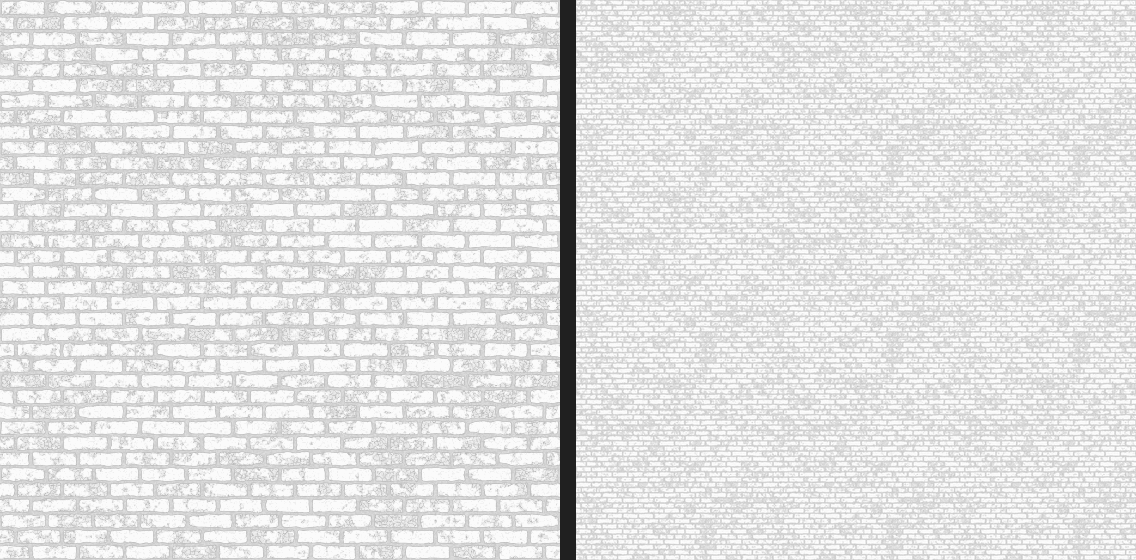
Left, the tile; right, the same tile 3 across and 3 down.
A Shadertoy shader for this texture:

```glsl
// Whitewashed brick wall: thin worn bricks in third-stepped courses with grey mortar.
#define COLS 12.0        // bricks across
#define ROWS 36.0        // courses down
#define STEP 3.0         // courses before the stagger repeats
#define JOINT 0.18       // mortar width, in course heights
#define CORNER 0.13      // corner radius
#define LINE 0.025       // half width of the brick outline
#define ROUGHNESS 0.10   // waviness of the brick edges
#define BRICK_TONE 0.985
#define MORTAR_TONE 0.835
#define OUTLINE_TONE 0.73

// Two random values in 0..1 for a non-negative integer cell
vec2 hash2(vec2 cell) {
    uvec2 v = uvec2(cell + 0.5) * 1664525u + 1013904223u;
    v.x += v.y * 1664525u;
    v.y += v.x * 1664525u;
    v ^= v >> 16u;
    v.x += v.y * 1664525u;
    v.y += v.x * 1664525u;
    v ^= v >> 16u;
    return vec2(v & 65535u) / 65535.0;
}

// Value noise that wraps over the canvas; freq is a whole number of cells per course
float noise(vec2 p, float freq) {
    float period = ROWS * freq;
    vec2 cell = floor(p * freq);
    vec2 f = fract(p * freq);
    f = f * f * (3.0 - 2.0 * f);
    vec2 lo = mod(cell, period);
    vec2 hi = mod(cell + 1.0, period);
    float bottom = mix(hash2(lo).x, hash2(vec2(hi.x, lo.y)).x, f.x);
    float top = mix(hash2(vec2(lo.x, hi.y)).x, hash2(hi).x, f.x);
    return mix(bottom, top, f.y);
}

// Wrapping cellular noise: gap between the two nearest points, zero on cell borders
float cellGap(vec2 p, float freq) {
    vec2 cell = floor(p * freq);
    vec2 f = fract(p * freq);
    vec2 nearest = vec2(8.0);
    for (int y = -1; y <= 1; y++)
    for (int x = -1; x <= 1; x++) {
        vec2 offset = vec2(x, y);
        float dist = length(offset + hash2(mod(cell + offset, ROWS * freq)) - f);
        nearest = dist < nearest.x ? vec2(dist, nearest.x)
                                   : vec2(nearest.x, min(nearest.y, dist));
    }
    return nearest.y - nearest.x;
}

float roundedBox(vec2 p, vec2 halfSize, float radius) {
    vec2 q = abs(p) - halfSize + radius;
    return length(max(q, 0.0)) + min(max(q.x, q.y), 0.0) - radius;
}

void mainImage(out vec4 fragColor, in vec2 fragCoord) {
    // Course heights as units
    vec2 p = fragCoord / iResolution.xy * ROWS;
    float pixel = ROWS / iResolution.y;
    float brickLength = ROWS / COLS;

    // Brick cell, stepped sideways on each course
    float row = floor(p.y);
    float x = p.x - mod(STEP - 1.0 - row, STEP) * brickLength / STEP;
    vec2 id = mod(vec2(floor(x / brickLength), row), vec2(COLS, ROWS));
    vec2 local = vec2(mod(x, brickLength) - 0.5 * brickLength, fract(p.y) - 0.5);
    vec2 shape = hash2(id + 700.0);
    vec2 look = hash2(id + 1900.0);

    // Worn outline: wavy edges, slight tilt, and one tapered end on some bricks
    vec2 wave = vec2(noise(p, 2.0), noise(p + 7.0, 2.0)) - 0.5;
    wave += 0.5 * (vec2(noise(p, 5.0), noise(p + 11.0, 5.0)) - 0.5);
    vec2 bent = local + ROUGHNESS * wave;
    bent.y += (shape.y - 0.5) * 0.035 * local.x;
    float side = look.y < 0.5 ? -1.0 : 1.0;
    float taper = 0.13 * smoothstep(0.65, 1.0, shape.x);
    vec2 halfSize = 0.5 * (vec2(brickLength, 1.0) - JOINT);
    halfSize.x -= 0.04 * shape.y;
    halfSize.y -= taper * smoothstep(0.4, 1.4, side * local.x);
    float d = roundedBox(bent, halfSize, CORNER);

    // Flaked patches, with coverage chosen per brick and heavier near the edges
    float grain = noise(p, 13.0);
    float flakes = 0.45 * noise(p + 3.0, 2.0) + 0.33 * noise(p, 4.0) + 0.22 * noise(p, 9.0);
    float wear = mix(0.70, 0.43, look.x) - 0.10 * smoothstep(-0.20, 0.0, d);
    float patches = smoothstep(wear - 0.06, wear + 0.10, flakes);
    float scratch = 1.0 - smoothstep(0.04, 0.28, cellGap(p + 0.2 * wave, 4.0));
    float brick = BRICK_TONE - 0.05 * smoothstep(0.62, 0.95, grain);
    brick -= patches * (0.04 + 0.11 * scratch + 0.07 * grain);

    // Grainy mortar
    float mortar = MORTAR_TONE + 0.07 * (grain - 0.5) + 0.03 * (noise(p, 6.0) - 0.5);

    // Bricks over mortar, then a soft dark outline broken by the grain
    float tone = mix(brick, mortar, smoothstep(-0.5 * pixel, 0.5 * pixel, d));
    float outline = 1.0 - smoothstep(LINE - 0.5 * pixel, LINE + 0.5 * pixel, abs(d));
    tone = mix(tone, OUTLINE_TONE, outline * (0.6 + 0.35 * grain));
    fragColor = vec4(vec3(tone), 1.0);
}
```
